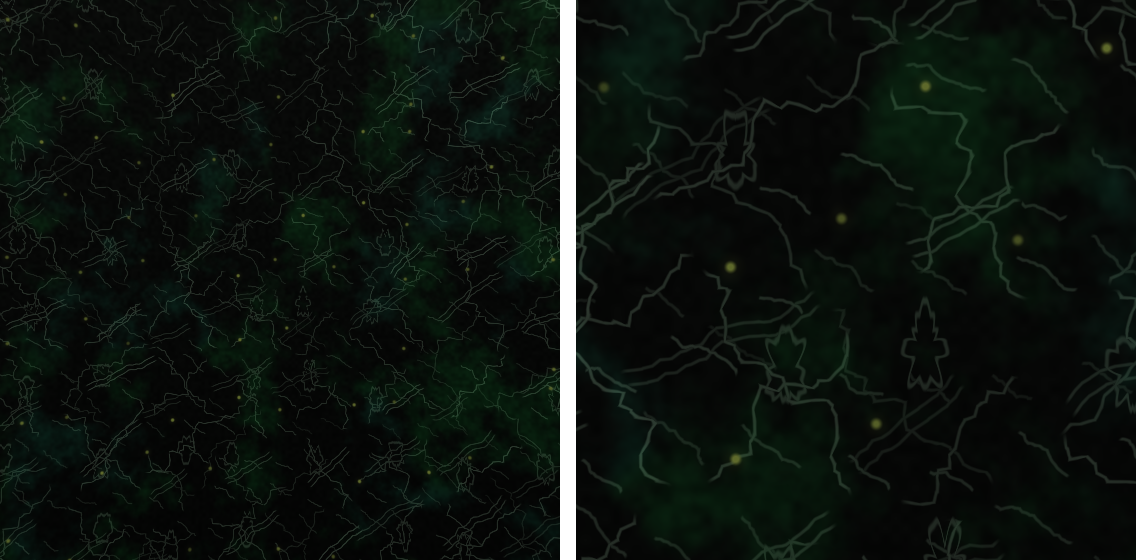
Left: the whole. Right: its middle third, enlarged.
A three.js fragment shader for this texture:

```glsl
// Dark mossy ground: mottled green and teal clouds under thin ragged cracks,
// paired scratches, small blot outlines and scattered glowing specks.
// Clouds are value-noise fbm; every mark is a distance field on a jittered grid.

#define CLOUD_SCALE 13.0
#define LENS 0.25
#define LINE_WIDTH 0.0016
#define CRACK_CELLS 8.0
#define SPECK_CELLS 9.0
#define SPECK_RADIUS 0.0045
#define SOIL vec3(0.026, 0.030, 0.026)
#define MOSS vec3(0.008, 0.088, 0.030)
#define TEAL vec3(0.012, 0.085, 0.062)
#define INK vec3(0.150, 0.185, 0.155)
#define GLOW vec3(0.370, 0.410, 0.170)

varying vec2 vUv;

vec3 hash3(vec2 p) {
  vec3 q = fract(p.xyx * vec3(0.1031, 0.1030, 0.0973));
  q += dot(q, q.yxz + 33.33);
  return fract((q.xxy + q.yzz) * q.zyx);
}

float noise(vec2 p) {
  vec2 i = floor(p), f = fract(p);
  f = f * f * (3.0 - 2.0 * f);
  vec2 e = vec2(0.0, 1.0);
  return mix(mix(hash3(i).x, hash3(i + e.yx).x, f.x),
             mix(hash3(i + e.xy).x, hash3(i + e.yy).x, f.x), f.y);
}

float fbm(vec2 p) {
  float sum = 0.0, amp = 0.5;
  for (int i = 0; i < 4; i++) {
    sum += amp * noise(p);
    p = mat2(1.6, 1.2, -1.2, 1.6) * p + 7.3;
    amp *= 0.5;
  }
  return sum / 0.9375;
}

// Linear 1D noise, so that cracks keep sharp kinks
float kinks(float x, float seed) {
  float i = floor(x);
  return mix(hash3(vec2(i, seed)).x, hash3(vec2(i + 1.0, seed)).x, x - i) - 0.5;
}

float ragged(float x, float seed) {
  return 0.26 * kinks(x * 4.0, seed) + 0.13 * kinks(x * 10.0, seed + 3.0)
       + 0.05 * kinks(x * 23.0, seed + 9.0);
}

float lineInk(float d) {
  return 1.0 - smoothstep(0.15 * LINE_WIDTH, LINE_WIDTH, d);
}

// One wobbling stroke per cell; a gap above zero splits it into a pair
float strokes(vec2 p, float cells, float angle, float halfLength,
              float wobble, float gap, float seed) {
  vec2 g = p * cells;
  float ink = 0.0;
  for (int y = -1; y <= 1; y++)
  for (int x = -1; x <= 1; x++) {
    vec2 id = floor(g) + vec2(x, y);
    vec3 h = hash3(id + seed);
    float a = angle + (h.z - 0.5) * 0.4;
    vec2 dir = vec2(cos(a), sin(a));
    vec2 r = g - id - 0.2 - 0.6 * h.xy;
    float along = dot(r, dir), across = dot(r, vec2(-dir.y, dir.x));
    float reach = halfLength * (0.5 + 0.5 * h.y);
    if (abs(along) > reach) continue;
    float s = h.x * 91.0 + seed;
    float bend = wobble * ragged(along, s);
    float slope = (wobble * ragged(along + 0.02, s) - bend) / 0.02;
    float d = abs(abs(across - bend) - gap) / sqrt(1.0 + slope * slope);
    float fade = smoothstep(0.0, 0.1 * reach, reach - abs(along));
    ink = max(ink, lineInk(d / cells) * fade * (0.4 + 0.6 * h.x));
  }
  return ink;
}

// Small upright closed outlines, mirrored left to right
float blots(vec2 p, float cells) {
  vec2 g = p * cells, id = floor(g);
  vec3 h = hash3(id + 61.0);
  vec2 q = g - id - 0.3 - 0.4 * h.xy;
  q = vec2(abs(q.x), q.y * 0.55);
  float r = length(q);
  float edge = 0.05 + 0.08 * noise(q / max(r, 0.001) * 3.5 + h.xy * 40.0);
  return lineInk(0.8 * abs(r - edge) / cells) * step(0.35, h.z) * 0.7;
}

float specks(vec2 p) {
  vec2 g = p * SPECK_CELLS, id = floor(g);
  vec3 h = hash3(id + 17.0);
  float d = length(g - id - 0.1 - 0.8 * h.xy) / SPECK_CELLS;
  float core = 1.0 - smoothstep(0.2 * SPECK_RADIUS, SPECK_RADIUS, d);
  float halo = 0.12 * (1.0 - smoothstep(0.0, 2.5 * SPECK_RADIUS, d));
  return (core + halo) * step(0.2, h.z) * (0.45 + 0.55 * h.x);
}

void main() {
  // Gentle lens: marks grow toward the corners
  vec2 c = vUv - 0.5;
  vec2 p = c / (1.0 + LENS * dot(c, c)) + 0.5;

  // Ground and clouds
  float cloud = 0.75 * fbm(p * CLOUD_SCALE) + 0.25 * fbm(p * 55.0 + 20.0);
  float growth = smoothstep(0.42, 0.74, cloud);
  float tealness = smoothstep(0.45, 0.65, noise(p * 9.0 + 31.0));
  float grain = noise(p * 170.0);
  vec3 color = SOIL * mix(0.55, 1.25, vUv.y) * (0.7 + 0.6 * grain);
  color += mix(MOSS, TEAL, tealness) * growth * (0.85 + 0.3 * grain);

  // Cracks, paired scratches, short dashes and blots
  float ink = strokes(p, CRACK_CELLS, -0.95, 0.85, 1.0, 0.0, 5.0);
  ink = max(ink, strokes(p, CRACK_CELLS, 0.75, 0.75, 1.0, 0.0, 23.0));
  ink = max(ink, strokes(p, CRACK_CELLS, 0.55, 0.55, 0.3, 0.035, 41.0));
  ink = max(ink, 0.8 * strokes(p, 19.0, -0.6, 0.5, 0.5, 0.0, 77.0));
  ink = max(ink, blots(p, CRACK_CELLS));
  color += INK * ink;

  color = mix(color, GLOW, clamp(specks(p), 0.0, 1.0));
  gl_FragColor = vec4(color, 1.0);
}
```
